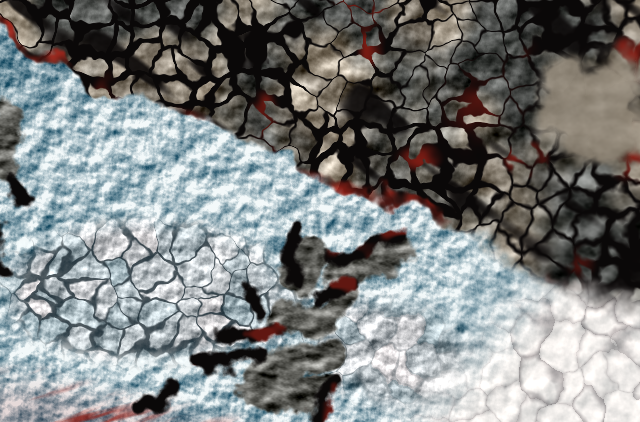
Write a Shadertoy shader that draws this texture.

```glsl
// Macro view of cracked dark paint peeling off rough blue-white plaster.
const vec3 BLACK = vec3(0.04, 0.03, 0.03);
const vec3 RED = vec3(0.60, 0.13, 0.09);
const vec3 GREY = vec3(0.30, 0.31, 0.30);
const vec3 OCHRE = vec3(0.58, 0.54, 0.48);
const vec3 BLUE = vec3(0.40, 0.54, 0.60);
const vec3 PALE = vec3(0.88, 0.92, 0.93);
const vec2 LIGHT_STEP = vec2(-0.25, 0.43);
const float RIM_HEIGHT = 0.925;
const float RIM_SLOPE = 0.435;
const float PAINT_CELLS = 16.0;
const float PLATE_CELLS = 17.0;
const float PEBBLE_CELLS = 13.0;
const float GAP_RADIUS = 0.017;
const float FLAKE_RADIUS = 0.037;

// Strokes as start.xy, end.xy
const vec4 GAPS[10] = vec4[10](
    vec4(0.80, 0.38, 0.95, 0.44), vec4(0.71, 0.46, 0.69, 0.33),
    vec4(0.59, 0.31, 0.62, 0.27), vec4(0.53, 0.19, 0.66, 0.22),
    vec4(0.48, 0.13, 0.60, 0.15), vec4(0.74, 0.03, 0.80, 0.09),
    vec4(0.34, 0.03, 0.42, 0.06), vec4(0.03, 0.58, 0.05, 0.52),
    vec4(0.0, 0.46, 0.01, 0.37), vec4(0.76, 0.31, 0.81, 0.31));
const vec4 FLAKES[6] = vec4[6](
    vec4(0.81, 0.35, 0.95, 0.41), vec4(0.68, 0.24, 0.81, 0.27),
    vec4(0.61, 0.11, 0.77, 0.17), vec4(0.75, 0.40, 0.69, 0.33),
    vec4(0.60, 0.07, 0.76, 0.08), vec4(0.01, 0.72, 0.01, 0.61));

float hash(vec2 p) { return fract(sin(dot(p, vec2(127.1, 311.7))) * 43758.5); }

float noise(vec2 p) {
    vec2 i = floor(p), f = fract(p);
    f = f * f * (3.0 - 2.0 * f);
    return mix(mix(hash(i), hash(i + vec2(1, 0)), f.x),
               mix(hash(i + vec2(0, 1)), hash(i + vec2(1, 1)), f.x), f.y);
}

float fbm(vec2 p) {
    float sum = 0.0, amp = 0.5;
    for (int i = 0; i < 4; i++) {
        sum += amp * noise(p);
        p = mat2(1.6, 1.2, -1.2, 1.6) * p + 5.3;
        amp *= 0.5;
    }
    return sum;
}

// Slope of the surface toward the light
float relief(vec2 p) { return fbm(p) - fbm(p + LIGHT_STEP); }

// x: distance to the cell border, y: random value of the cell
vec2 cells(vec2 p) {
    vec2 base = floor(p), nearId = base;
    float first = 9.0, second = 9.0;
    for (int k = 0; k < 9; k++) {
        vec2 id = base + vec2(k % 3 - 1, k / 3 - 1);
        float d = distance(p, id + 0.1 + 0.8 * vec2(hash(id), hash(id + 37.7)));
        second = min(second, max(first, d));
        if (d < first) { first = d; nearId = id; }
    }
    return vec2(0.6 * (second - first), hash(nearId + 9.1));
}

float capsule(vec2 p, vec4 s) {
    vec2 a = p - s.xy, b = s.zw - s.xy;
    return length(a - b * clamp(dot(a, b) / dot(b, b), 0.0, 1.0));
}

float spot(vec2 p, vec2 centre, vec2 size) {
    vec2 d = (p - centre) / size;
    return exp(-dot(d, d));
}

vec3 crackedPaint(vec2 p, vec2 warp, float blur) {
    float bare = 1.0 - smoothstep(0.09, 0.17, distance(p, vec2(1.41, 0.74)) + 2.0 * warp.x);
    vec2 cell = cells((p + warp) * PAINT_CELLS);
    float width = 0.14 * smoothstep(0.3, 0.85, noise(p * 9.0 + 3.0));
    float crack = 1.0 - smoothstep(width, width + 0.06 + blur * 0.15, cell.x);
    vec3 col = mix(GREY, OCHRE, smoothstep(0.3, 0.6, fbm(p * 5.0)));
    col = mix(col * (0.75 + 0.4 * cell.y), OCHRE, bare * 0.9);
    col += (relief(p * vec2(14, 18)) + 0.5 * relief(p * 45.0) * (1.0 - blur)) * mix(0.9, 0.2, bare);
    // Diagonal dark folds
    float fold = noise(mat2(0.8, 0.6, -0.6, 0.8) * p * vec2(9, 22) + 4.0);
    fold += 0.25 * (spot(p, vec2(0.2, 0.9), vec2(0.12, 0.1)) + spot(p, vec2(1.45, 0.36), vec2(0.12)));
    col = mix(col, BLACK, smoothstep(0.74, 0.92, fold) * 0.9 * (1.0 - bare));
    float redness = smoothstep(0.65, 0.85, noise(p * 8.0 + 21.0)) + 0.7 * spot(p, vec2(1.14, 0.76), vec2(0.07));
    redness *= noise(p * 30.0);
    return mix(col, mix(BLACK, RED, min(redness, 1.0)), crack * (1.0 - bare));
}

vec3 plaster(vec2 p, vec2 warp, float blur) {
    float bump = relief(p * 24.0) + (0.9 * relief(p * 50.0) + 0.4 * relief(p * 95.0)) * (1.0 - 0.8 * blur);
    float tone = 0.46 + 0.3 * fbm(p * 4.0) + 2.3 * bump - 0.5 * spot(p, vec2(0.03, 0.84), vec2(0.2, 0.1));
    tone += 0.35 * spot(p, vec2(0.3, 0.17), vec2(0.2, 0.07));
    vec3 col = mix(BLUE, PALE, clamp(tone, -0.7, 1.15));
    // Thin crazed plates
    float plates = spot(p, vec2(0.34, 0.31), vec2(0.36, 0.18)) + 0.7 * spot(p, vec2(0.95, 0.15), vec2(0.22, 0.17));
    vec2 cell = cells((p + warp) * PLATE_CELLS + 40.0);
    vec3 plate = mix(vec3(0.60, 0.68, 0.71), vec3(0.88, 0.85, 0.85), cell.y) + 0.8 * bump;
    float gap = 1.0 - smoothstep(0.01, 0.09, cell.x + 0.05 - 0.12 * noise(p * 11.0));
    plate = mix(plate, vec3(0.1, 0.15, 0.18), gap * 0.9 * (1.0 - 0.7 * smoothstep(0.7, 0.9, p.x)));
    col = mix(col, plate, smoothstep(0.3, 0.6, plates) * 0.85);
    // Soft pebbles
    vec2 stone = cells((p + warp) * PEBBLE_CELLS + 80.0);
    vec3 pebble = mix(vec3(0.58, 0.54, 0.54), vec3(1.0, 0.97, 0.95), smoothstep(-0.1, 0.24, stone.x + 0.15 * stone.y));
    col = mix(col, pebble + 0.3 * bump, 0.85 * smoothstep(0.86, 1.12, p.x - 0.9 * p.y));
    // Red streaks in the corner
    float corner = 1.0 - smoothstep(0.03, 0.15, p.y + 0.25 * max(p.x - 0.1, 0.0));
    float streak = smoothstep(0.45, 0.7, fbm(vec2(p.x * 6.0, (p.y - 0.35 * p.x) * 38.0)));
    return mix(col, RED, corner * (0.15 + 0.65 * streak));
}

void mainImage(out vec4 fragColor, in vec2 fragCoord) {
    vec2 p = fragCoord / iResolution.y;
    vec2 warp = (vec2(fbm(p * 12.0), fbm(p * 12.0 + 17.0)) - 0.47) * 0.09;
    float blur = smoothstep(0.95, 1.5, p.x + 0.3 * (0.5 - p.y));
    vec3 col = plaster(p, warp, blur);

    // Loose flakes and black gaps
    float flakeDist = 9.0, gapDist = 9.0, chip = 0.025 * (fbm(p * 40.0) - 0.47);
    for (int i = 0; i < 6; i++) flakeDist = min(flakeDist, capsule(p + warp, FLAKES[i]) + chip);
    for (int i = 0; i < 10; i++) gapDist = min(gapDist, capsule(p + warp, GAPS[i]) + chip);
    vec3 flake = mix(GREY, OCHRE, 0.2) + relief(p * vec2(25, 40));
    vec3 hollow = mix(BLACK, RED, 0.6 * smoothstep(0.65, 0.85, noise(p * 24.0)));
    col = mix(flake, col, smoothstep(-0.007, 0.007, flakeDist - FLAKE_RADIUS));
    col = mix(hollow, col, smoothstep(-0.007, 0.007, gapDist - GAP_RADIUS));

    // Dark paint with a ragged rim
    float rim = p.y - RIM_HEIGHT + RIM_SLOPE * p.x + warp.y * 1.4 + 0.05 * spot(p, vec2(0.24, 0.8), vec2(0.08));
    float edge = 0.008 + 0.04 * blur;
    col = mix(col, crackedPaint(p, warp, blur), smoothstep(-edge, edge, rim));
    float lip = 1.0 - smoothstep(0.004, 0.02, abs(rim - 0.008));
    lip *= smoothstep(0.5, 0.7, noise(p * 9.0 + 2.0)) * (1.0 - blur);
    col = mix(col, mix(BLACK, RED * 1.2, noise(p * 40.0)), lip * 0.9);
    fragColor = vec4(clamp(col, 0.0, 1.0), 1.0);
}
```
